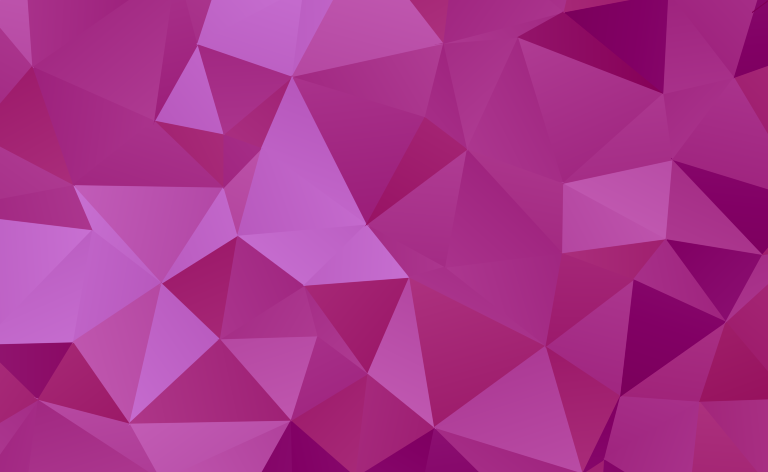
Write a Shadertoy shader that draws this background.

```glsl
const float DENSITY = 5.2;  // mesh cells per canvas height
const float JITTER = 0.96;  // vertex displacement range, in cells
const float TILT = 0.42;    // mesh rotation, in radians

vec3 hash3(vec2 p) {
    vec3 q = fract(p.xyx * vec3(0.1031, 0.1030, 0.0973) + 0.37);
    q += dot(q, q.yxz + 33.33);
    return fract((q.xxy + q.yzz) * q.zyx);
}

vec2 meshVertex(vec2 cell) {
    return cell + 0.5 + JITTER * (hash3(cell + 17.0).xy - 0.5);
}

float cross2(vec2 a, vec2 b) {
    return a.x * b.y - a.y * b.x;
}

// Signed distance to the line a-b, positive on its right side
float edgeDistance(vec2 p, vec2 a, vec2 b) {
    vec2 e = b - a;
    return -cross2(e, p - a) / max(length(e), 1e-4);
}

float triangleDistance(vec2 p, vec2 a, vec2 b, vec2 c) {
    float winding = cross2(b - a, c - a) < 0.0 ? -1.0 : 1.0;
    float ab = winding * edgeDistance(p, a, b);
    float bc = winding * edgeDistance(p, b, c);
    float ca = winding * edgeDistance(p, c, a);
    return max(ab, max(bc, ca));
}

// Ramp from dark plum through crimson and magenta to violet
vec3 palette(float t) {
    const float blend = 0.035;
    vec3 col = vec3(0.52, 0.02, 0.41);
    col = mix(col, vec3(0.59, 0.07, 0.36), smoothstep(-blend, blend, t - 0.09));
    col = mix(col, vec3(0.64, 0.14, 0.45), smoothstep(-blend, blend, t - 0.19));
    col = mix(col, vec3(0.65, 0.18, 0.53), smoothstep(-blend, blend, t - 0.39));
    col = mix(col, vec3(0.73, 0.31, 0.66), smoothstep(-blend, blend, t - 0.77));
    return mix(col, vec3(0.75, 0.39, 0.78), smoothstep(-blend, blend, t - 0.91));
}

// Flat facet tone with a faint linear gradient, lighter toward the upper left
vec3 facetColor(vec2 p, vec2 center, vec2 canvasCenter, vec2 id) {
    vec3 rnd = hash3(id);
    float glow = 1.0 - 2.0 * smoothstep(0.2, 1.1, length(canvasCenter - vec2(0.5, 0.65)));
    vec3 col = palette(rnd.x + 0.2 * glow);
    float angle = 6.2832 * rnd.y;
    float slope = dot(p - center, vec2(cos(angle), sin(angle)));
    col += 0.05 * slope * vec3(0.7, 1.0, 0.9);
    return col + 0.05 * (rnd.z - 0.5) * vec3(0.6, 1.0, 0.8);
}

void paintTriangle(inout vec3 col, vec2 p, vec2 a, vec2 b, vec2 c,
                   mat2 toCanvas, vec2 id, float softness) {
    vec2 center = (a + b + c) / 3.0;
    float cover = 1.0 - smoothstep(0.0, softness, triangleDistance(p, a, b, c));
    col = mix(col, facetColor(p, center, toCanvas * center, id), cover);
}

void mainImage(out vec4 fragColor, in vec2 fragCoord) {
    float s = sin(TILT), k = cos(TILT);
    mat2 rotation = mat2(k, s, -s, k);
    mat2 toCanvas = transpose(rotation) / DENSITY;
    vec2 p = rotation * (fragCoord / iResolution.y) * DENSITY;
    float softness = 1.3 * DENSITY / iResolution.y;
    vec2 base = floor(p);
    vec3 col = vec3(0.65, 0.18, 0.53);

    // Paint nearby quads in a fixed order so overlaps stay consistent
    for (int y = -2; y <= 1; y++) {
        for (int x = -2; x <= 1; x++) {
            vec2 cell = base + vec2(x, y);
            vec2 a = meshVertex(cell);
            vec2 b = meshVertex(cell + vec2(1, 0));
            vec2 c = meshVertex(cell + vec2(1, 1));
            vec2 d = meshVertex(cell + vec2(0, 1));
            vec2 idA = cell * 2.0 + 5.0;
            vec2 idB = idA + vec2(1, 0);

            // Split along the shorter diagonal
            if (distance(a, c) < distance(b, d)) {
                paintTriangle(col, p, a, b, c, toCanvas, idA, softness);
                paintTriangle(col, p, a, c, d, toCanvas, idB, softness);
            } else {
                paintTriangle(col, p, a, b, d, toCanvas, idA, softness);
                paintTriangle(col, p, b, c, d, toCanvas, idB, softness);
            }
        }
    }
    fragColor = vec4(clamp(col, 0.0, 1.0), 1.0);
}
```
